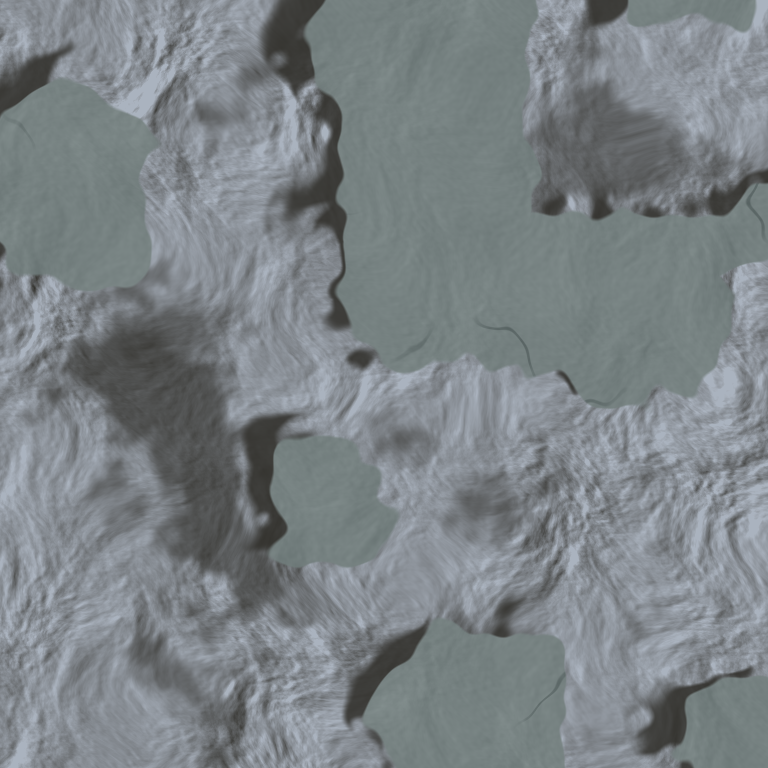
A three.js fragment shader for this texture:

```glsl
// Weathered pale plaster with flat grey-green patches lying in its hollows.
// A distance field lays out the patches; the slope of fractal gradient noise
// lights the rough plaster from the upper left, with shadows below its banks.

varying vec2 vUv;

const vec2 LIGHT_TRAVEL = vec2(0.93, -0.37);
const vec3 SHADOW_UMBER = vec3(0.195, 0.190, 0.172);
const vec3 PLASTER_PALE = vec3(0.625, 0.655, 0.695);
const vec3 PATCH_GREEN = vec3(0.462, 0.507, 0.505);

vec2 randomDirection(vec2 cell) {
  float angle = 6.2832 * fract(sin(dot(cell, vec2(127.1, 311.7))) * 43758.55);
  return vec2(cos(angle), sin(angle));
}

// Gradient noise, roughly -0.7 to 0.7
float gradientNoise(vec2 p) {
  vec2 i = floor(p);
  vec2 f = p - i;
  vec2 u = f * f * f * (f * (f * 6.0 - 15.0) + 10.0);
  vec2 x = vec2(1.0, 0.0);
  float a = dot(randomDirection(i), f);
  float b = dot(randomDirection(i + x.xy), f - x.xy);
  float c = dot(randomDirection(i + x.yx), f - x.yx);
  float d = dot(randomDirection(i + x.xx), f - x.xx);
  return mix(mix(a, b, u.x), mix(c, d, u.x), u.y);
}

// Lumpy fractal height with creased valleys
float plasterHeight(vec2 p) {
  mat2 turn = mat2(0.8, 0.6, -0.6, 0.8);
  float height = 0.0;
  float amplitude = 1.0;
  vec2 q = p * 7.0;
  q += 0.5 * vec2(gradientNoise(q + 3.7), gradientNoise(q + 19.2));
  for (int octave = 0; octave < 6; octave++) {
    float n = gradientNoise(q);
    height += amplitude * (0.8 * abs(n) + 0.45 * n);
    q = turn * q * 2.03 + 11.3;
    amplitude *= 0.53;
  }
  return height;
}

// Height gained over a short step along the light: positive faces it
float litSlope(vec2 p, float reach) {
  vec2 offset = LIGHT_TRAVEL * reach;
  return plasterHeight(p + offset) - plasterHeight(p - offset);
}

float capsule(vec2 p, vec2 a, vec2 b, float radius) {
  vec2 along = b - a;
  float t = clamp(dot(p - a, along) / dot(along, along), 0.0, 1.0);
  return length(p - a - along * t) - radius;
}

// Ragged signed distance to the patches, negative inside
float patchDistance(vec2 p) {
  vec2 q = p + 0.055 * vec2(gradientNoise(p * 8.0), gradientNoise(p * 8.0 + 41.0));
  q += 0.02 * vec2(gradientNoise(p * 24.0 + 7.0), gradientNoise(p * 24.0 + 63.0));

  // The broad bent slab and its arm
  float d = capsule(q, vec2(0.55, 1.08), vec2(0.55, 0.69), 0.128);
  d = min(d, capsule(q, vec2(0.53, 0.65), vec2(0.83, 0.60), 0.117));
  d = min(d, capsule(q, vec2(0.84, 0.68), vec2(1.08, 0.74), 0.04));
  d = min(d, capsule(q, vec2(0.89, 1.02), vec2(0.93, 1.02), 0.055));

  // Small islands stepping down the diagonal
  for (int k = 0; k < 4; k++) {
    float i = float(k);
    float odd = mod(i, 2.0);
    vec2 center = vec2(0.09, 0.75) + i * vec2(0.265, -0.345) + odd * vec2(0.07, -0.065);
    center.y = max(center.y, 0.04);
    d = min(d, length((q - center) * vec2(1.05, 0.95)) - mix(0.13, 0.083, odd));
  }
  return d;
}

// Thin broken cracks along the zero line of a slow noise
float cracks(vec2 p) {
  float path = abs(gradientNoise(p * 3.5 + 5.0) + 0.08 * gradientNoise(p * 25.0));
  float broken = smoothstep(0.0, 0.25, gradientNoise(p * 6.0 + 31.0));
  return (1.0 - smoothstep(0.003, 0.013, path)) * broken;
}

vec3 patchColor(vec2 p, float slope) {
  float mottling = 0.025 * gradientNoise(p * 9.0) + 0.015 * gradientNoise(p * 130.0);
  return PATCH_GREEN + 0.16 * slope + mottling - 0.10 * cracks(p);
}

vec3 plasterColor(vec2 p, float slope, float d, float facing) {
  float coarse = mix(1.5, 3.0, smoothstep(-0.3, 0.3, gradientNoise(p * 4.0 + 17.0)));
  float tone = 0.81 + coarse * slope + 0.10 * gradientNoise(p * 5.0 + 71.0);
  tone += 0.09 * smoothstep(0.2, 0.8, -facing) * (1.0 - smoothstep(0.0, 0.08, d));

  // Scattered crevices and one deep diagonal hollow
  float ragged = gradientNoise(p * 13.0) + 0.6 * gradientNoise(p * 36.0);
  float crevice = smoothstep(0.16, 0.5, gradientNoise(p * 4.5 + 53.0) + 0.35 * ragged);
  float hollowDistance = capsule(p, vec2(0.16, 0.54), vec2(0.31, 0.28), 0.055);
  float hollow = 1.0 - smoothstep(-0.03, 0.06, hollowDistance + 0.1 * ragged);
  tone *= (1.0 - 0.5 * crevice) * (1.0 - 0.65 * hollow);

  // Shadow under banks that drop away from the light
  float width = max(0.004, 0.032 + 0.10 * gradientNoise(p * 7.0 + 23.0));
  float shadow = smoothstep(0.2, 0.65, facing) * (1.0 - smoothstep(width * 0.65, width + 0.006, d));
  tone *= 1.0 - 0.88 * shadow;
  return mix(SHADOW_UMBER, PLASTER_PALE, clamp(tone, 0.0, 1.1));
}

void main() {
  float d = patchDistance(vUv);
  float facing = (d - patchDistance(vUv + LIGHT_TRAVEL * 0.03)) / 0.03;
  float slope = litSlope(vUv, 0.003);
  vec3 plaster = plasterColor(vUv, slope, d, facing);
  vec3 flatPatch = patchColor(vUv, slope);
  gl_FragColor = vec4(mix(flatPatch, plaster, smoothstep(-0.003, 0.002, d)), 1.0);
}
```
